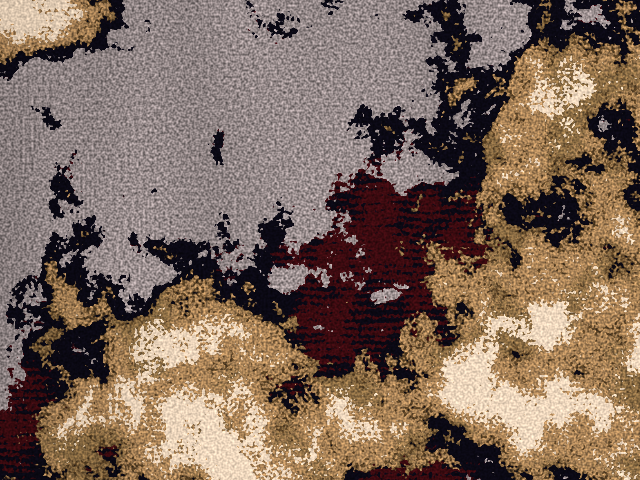
This texture is drawn by a Shadertoy shader. Its source:

```glsl
// A worn abstract carpet: grey, navy, wine, gold and cream pile in ragged patches.

vec2 gradient(vec2 cell) {
    float angle = 6.2832 * fract(sin(dot(cell, vec2(127.1, 311.7))) * 43758.5);
    return vec2(cos(angle), sin(angle));
}

float gradientNoise(vec2 p) {
    vec2 i = floor(p), f = p - i;
    vec2 u = f * f * f * (f * (f * 6.0 - 15.0) + 10.0);
    vec2 e = vec2(0.0, 1.0);
    float lower = mix(dot(gradient(i), f), dot(gradient(i + e.yx), f - e.yx), u.x);
    float upper = mix(dot(gradient(i + e.xy), f - e.xy), dot(gradient(i + e.yy), f - e.yy), u.x);
    return mix(lower, upper, u.y);
}

float fbm(vec2 p) {
    float sum = 0.0, amplitude = 1.0;
    for (int i = 0; i < 5; i++) {
        sum += amplitude * gradientNoise(p);
        p = mat2(1.6, 1.2, -1.2, 1.6) * p + 7.3;
        amplitude *= 0.66;
    }
    return sum;
}

// Broad patches: centre, radius, and how far each lifts or sinks the dye level
const vec4 patches[8] = vec4[8](
    vec4(0.76, 0.30, 0.19, -0.38), vec4(0.86, 0.52, 0.16, -0.30),
    vec4(0.04, 0.10, 0.17, -0.42), vec4(0.88, 0.00, 0.09, -0.45),
    vec4(0.47, 0.09, 0.20, 0.46), vec4(1.03, 0.26, 0.15, 0.46),
    vec4(0.33, 0.31, 0.06, 0.40), vec4(0.04, 0.98, 0.13, 1.40));

// x: dye level rising from grey to cream, y: strength of the dark patches
vec2 dyeField(vec2 p) {
    float rightEdge = p.x - 0.95 - 0.75 * (p.y - 0.85);
    float lowerEdge = 0.46 - p.y - 0.14 * (1.0 - smoothstep(0.0, 0.2, p.x));
    float level = clamp(max(rightEdge, lowerEdge) * 2.0, -0.5, 0.5);
    float dark = 0.0;
    for (int i = 0; i < 8; i++) {
        vec2 d = (p - patches[i].xy) * vec2(0.75, 1.1) / patches[i].z;
        float falloff = exp(-dot(d, d));
        level += patches[i].w * falloff;
        if (patches[i].w < 0.0) dark += falloff;
    }
    return vec2(level, min(dark, 1.0));
}

void mainImage(out vec4 fragColor, in vec2 fragCoord) {
    vec2 p = fragCoord / iResolution.y;

    // Tuft grain, used both for shading and for fraying the edges
    float tuft = gradientNoise(p * 215.0) + 0.6 * gradientNoise(p * 128.0 + 31.0);
    float fray = gradientNoise(p * 150.0 + 57.0);

    vec2 warp = vec2(gradientNoise(p * 9.0), gradientNoise(p * 9.0 + 40.0));
    vec2 dye = dyeField(p + 0.03 * warp);
    float level = dye.x + 0.78 * fbm(p * 6.0 + 0.2 * warp + 3.7) + 0.16 * fray;
    float dark = dye.y;

    // Wine pile woven in thin rows through the navy
    float greyLimit = -0.34 * dark;
    float rows = sin(p.y * 390.0 + 3.0 * gradientNoise(p * 14.0));
    float wineLevel = 0.75 * dark - 0.58 + 0.6 * fbm(p * 7.0 + 19.0) + 0.14 * rows + 0.4 * fray;
    wineLevel += 0.3 * (1.0 - smoothstep(0.0, 0.1, level - greyLimit));
    vec3 wine = vec3(0.23, 0.04, 0.06);
    vec3 navy = vec3(0.04, 0.033, 0.075);
    vec3 shade = mix(navy, wine, smoothstep(-0.04, 0.12, wineLevel));

    // Gold pile with dark olive rims and paler olive drifts
    float rim = 1.0 - smoothstep(0.29, 0.45, level + 0.3 * fray);
    float drift = smoothstep(0.1, 0.3, gradientNoise(p * 8.0 + 61.0) + 0.4 * fray);
    vec3 gold = mix(vec3(0.66, 0.51, 0.34), vec3(0.47, 0.37, 0.22), 0.7 * drift);
    gold = mix(gold, vec3(0.34, 0.25, 0.14), rim);

    // Stack the pile colours by dye level
    vec3 color = vec3(0.575, 0.53, 0.53) * (1.0 + 0.16 * gradientNoise(p * vec2(6.0, 1.2)));
    color = mix(color, shade, smoothstep(-0.02, 0.02, level - greyLimit));
    color = mix(color, gold, smoothstep(0.27, 0.31, level));
    color = mix(color, vec3(0.92, 0.83, 0.73), smoothstep(0.77, 0.85, level + 0.25 * fray));

    // Light on the tufts, softer on the brightest pile
    float contrast = mix(0.56, 0.24, smoothstep(0.55, 0.85, color.g));
    color *= 1.0 + contrast * tuft;
    color *= 0.94 + 0.08 * smoothstep(0.0, 0.5, p.x);
    fragColor = vec4(clamp(color, 0.0, 1.0), 1.0);
}
```
